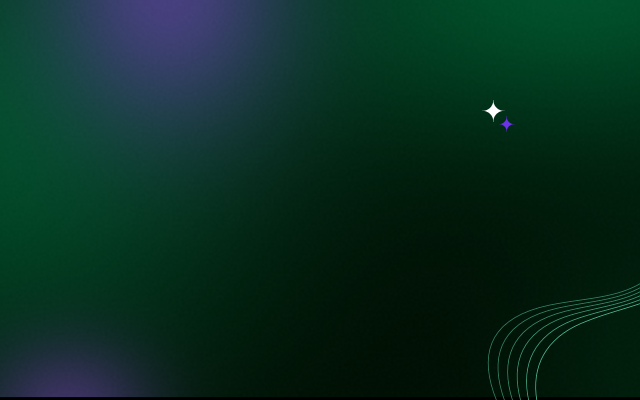
A WebGL 2 fragment shader for this background:

```glsl
#version 300 es
precision highp float;

#define GREEN_GLOW vec3(0.0, 0.26, 0.16)
#define DARK_GREEN vec3(0.003, 0.045, 0.005)
#define VIOLET vec3(0.28, 0.25, 0.50)
#define DUSK_VIOLET vec3(0.24, 0.20, 0.39)
#define SPARK_VIOLET vec3(0.42, 0.20, 0.90)
#define LINE_COLOR vec3(0.33, 0.76, 0.62)
#define LINE_COUNT 6
#define LINE_STEPS 18
#define LINE_HALF_WIDTH 0.0009
#define GRAIN_SCALE 130.0
#define GRAIN_AMOUNT 0.012
#define BORDER_HEIGHT 0.007

uniform vec2 u_resolution;
out vec4 fragColor;

// Elliptical Gaussian falloff
float glow(vec2 p, vec2 center, vec2 falloff) {
    vec2 d = p - center;
    return exp(-dot(d * d, falloff));
}

vec2 hashGradient(vec2 cell) {
    vec3 h = fract(cell.xyx * vec3(0.1031, 0.1030, 0.0973));
    h += dot(h, h.yzx + 33.33);
    return fract((h.xx + h.yz) * h.zy) * 2.0 - 1.0;
}

float gradientNoise(vec2 p) {
    vec2 i = floor(p), f = fract(p);
    vec2 u = f * f * (3.0 - 2.0 * f);
    vec2 e = vec2(0.0, 1.0);
    float a = dot(hashGradient(i), f);
    float b = dot(hashGradient(i + e.yx), f - e.yx);
    float c = dot(hashGradient(i + e.xy), f - e.xy);
    float d = dot(hashGradient(i + e.yy), f - e.yy);
    return mix(mix(a, b, u.x), mix(c, d, u.x), u.y);
}

// Four-pointed star bounded by four circular arcs
float sparkle(vec2 q, float radius) {
    q = abs(q);
    return max(radius - length(q - radius), max(q.x, q.y) - radius);
}

float segmentDistance(vec2 p, vec2 a, vec2 b) {
    vec2 pa = p - a, ba = b - a;
    return length(pa - ba * clamp(dot(pa, ba) / dot(ba, ba), 0.0, 1.0));
}

vec2 bezier(vec2 a, vec2 b, vec2 c, vec2 d, float t) {
    float s = 1.0 - t;
    return s * s * s * a + 3.0 * s * t * (s * b + t * c) + t * t * t * d;
}

// Ribbon line; k blends from the outer curve to the inner one
float ribbonDistance(vec2 p, float k) {
    vec2 start = mix(vec2(1.250, -0.021), vec2(1.346, -0.021), k);
    vec2 bend1 = mix(vec2(1.192, 0.104), vec2(1.321, 0.083), k);
    vec2 bend2 = mix(vec2(1.2125, 0.204), vec2(1.365, 0.160), k);
    vec2 joint = mix(vec2(1.375, 0.2375), vec2(1.469, 0.198), k);
    vec2 bend3 = mix(vec2(1.469, 0.256), vec2(1.517, 0.217), k);
    vec2 bend4 = mix(vec2(1.548, 0.254), vec2(1.567, 0.229), k);
    vec2 end = mix(vec2(1.615, 0.300), vec2(1.615, 0.246), k);
    float d = 1e3;
    vec2 lower = start, upper = joint;
    for (int i = 1; i <= LINE_STEPS; i++) {
        float t = float(i) / float(LINE_STEPS);
        vec2 nextLower = bezier(start, bend1, bend2, joint, t);
        vec2 nextUpper = bezier(joint, bend3, bend4, end, t);
        d = min(d, segmentDistance(p, lower, nextLower));
        d = min(d, segmentDistance(p, upper, nextUpper));
        lower = nextLower;
        upper = nextUpper;
    }
    return d;
}

void main() {
    vec2 p = gl_FragCoord.xy / u_resolution.y;
    float pixel = 1.0 / u_resolution.y;

    // Green light from the left, the top right and the lower right
    float green = 0.96 * glow(p, vec2(0.0, 0.70), vec2(2.1))
                + 1.04 * glow(p, vec2(1.45, 1.05), vec2(1.7, 6.0))
                + 0.28 * glow(p, vec2(1.65, 0.10), vec2(6.0));
    vec3 color = DARK_GREEN + GREEN_GLOW * green;

    // Violet glows
    color = mix(color, VIOLET, glow(p, vec2(0.42, 1.03), vec2(11.0, 8.0)));
    color = mix(color, DUSK_VIOLET, glow(p, vec2(0.17, -0.03), vec2(22.0, 32.0)));

    // Fine grain and the dark lower border
    color += GRAIN_AMOUNT * gradientNoise(p * GRAIN_SCALE);
    color *= smoothstep(-0.5, 0.5, (p.y - BORDER_HEIGHT) / pixel);

    // Flowing lines, brightest on the inside
    if (p.x > 1.15 && p.y < 0.35) {
        for (int i = 0; i < LINE_COUNT; i++) {
            float k = float(i) / float(LINE_COUNT - 1);
            float d = ribbonDistance(p, k);
            float cover = clamp(0.5 + (LINE_HALF_WIDTH - d) / pixel, 0.0, 1.0);
            color = mix(color, LINE_COLOR, cover * mix(0.65, 1.0, k * k));
        }
    }

    // Pair of sparkles
    float violetStar = sparkle(p - vec2(1.2667, 0.6896), 0.019);
    float whiteStar = sparkle(p - vec2(1.2333, 0.7229), 0.027);
    color = mix(color, SPARK_VIOLET, clamp(0.5 - violetStar / pixel, 0.0, 1.0));
    color = mix(color, vec3(1.0), clamp(0.5 - whiteStar / pixel, 0.0, 1.0));

    fragColor = vec4(clamp(color, 0.0, 1.0), 1.0);
}
```
